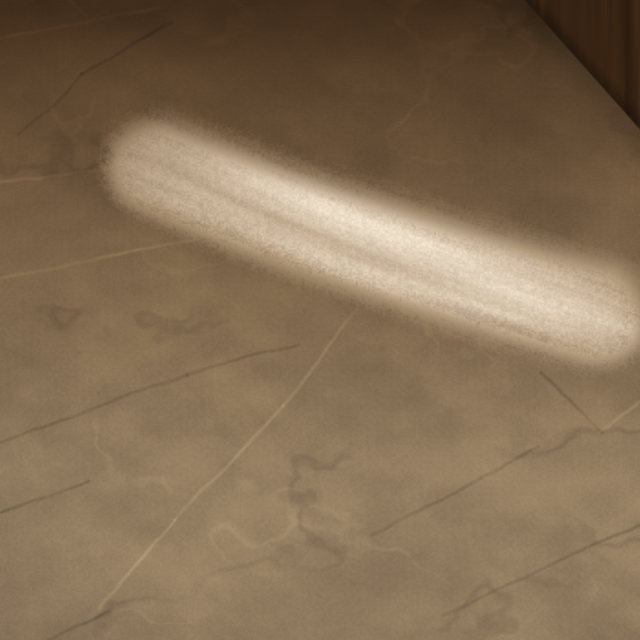
Write a WebGL 2 fragment shader that draws this texture.

```glsl
#version 300 es
precision highp float;
// A patch of warm light slanting across a veined stone floor, with a dark
// wooden panel in the top right corner. The patch is a soft capsule with
// noise streaks and grain; the stone is layered noise crossed by thin veins.
uniform vec2 u_resolution;
out vec4 outColor;

float hash(vec2 p) {
  return fract(sin(dot(p, vec2(127.1, 311.7))) * 43758.5453);
}

float noise(vec2 p) {
  vec2 i = floor(p), f = fract(p);
  f = f * f * (3.0 - 2.0 * f);
  return mix(mix(hash(i), hash(i + vec2(1, 0)), f.x),
             mix(hash(i + vec2(0, 1)), hash(i + vec2(1, 1)), f.x), f.y);
}

float fbm(vec2 p) {
  float sum = 0.0, amp = 0.5;
  for (int i = 0; i < 5; i++) {
    sum += amp * noise(p);
    p = mat2(1.6, 1.2, -1.2, 1.6) * p + 7.3;
    amp *= 0.5;
  }
  return sum;
}

// Thin line from a to b, broken up along its length
float vein(vec2 p, vec2 a, vec2 b) {
  vec2 ab = b - a;
  float h = clamp(dot(p - a, ab) / dot(ab, ab), 0.0, 1.0);
  float line = 1.0 - smoothstep(0.0005, 0.0045, length(p - a - ab * h));
  return line * (0.35 + 0.65 * noise(p * 22.0 + a * 40.0));
}

// Irregular hairlines along a contour of the noise
float crackle(vec2 p) {
  float ridge = abs(fbm(p) - 0.48);
  return (1.0 - smoothstep(0.0, 0.022, ridge)) * smoothstep(0.4, 0.7, noise(p * 1.7 + 9.0));
}

vec3 stoneFloor(vec2 uv) {
  vec3 col = mix(vec3(0.57, 0.485, 0.375), vec3(0.48, 0.39, 0.285), smoothstep(0.2, 0.62, uv.y));
  col = mix(col, vec3(0.37, 0.28, 0.19), smoothstep(0.55, 0.87, uv.y));
  col = mix(col, vec3(0.25, 0.175, 0.105), smoothstep(0.82, 1.02, uv.y));

  // Cloudy mottling
  vec2 q = uv * vec2(1.0, 1.4);
  float shade = 0.22 * (fbm(q * 5.0) - 0.48) + 0.16 * (fbm(q * 17.0 + 4.0) - 0.48);

  // Long veins, pale and dark
  vec2 p = uv + 0.014 * (vec2(fbm(uv * 13.0), fbm(uv * 13.0 + 31.0)) - 0.48);
  float pale = vein(p, vec2(0.0, 0.714), vec2(0.19, 0.742))
    + vein(p, vec2(0.0, 0.566), vec2(0.3, 0.622))
    + vein(p, vec2(0.56, 0.515), vec2(0.443, 0.368))
    + vein(p, vec2(0.443, 0.368), vec2(0.273, 0.186))
    + vein(p, vec2(0.273, 0.186), vec2(0.156, 0.05))
    + vein(p, vec2(0.0, 0.941), vec2(0.25, 0.988))
    + vein(p, vec2(0.935, 0.325), vec2(1.0, 0.375));
  float dark = vein(p, vec2(0.0, 0.31), vec2(0.29, 0.415))
    + vein(p, vec2(0.29, 0.415), vec2(0.47, 0.466))
    + vein(p, vec2(0.03, 0.79), vec2(0.13, 0.885))
    + vein(p, vec2(0.13, 0.885), vec2(0.27, 0.965))
    + vein(p, vec2(0.58, 0.165), vec2(0.84, 0.3))
    + vein(p, vec2(0.69, 0.04), vec2(1.0, 0.18))
    + vein(p, vec2(0.0, 0.2), vec2(0.14, 0.25))
    + vein(p, vec2(0.845, 0.415), vec2(0.94, 0.325))
    + vein(p, vec2(0.07, 0.0), vec2(0.17, 0.045));
  shade += 0.15 * pale - 0.16 * dark;
  shade += 0.06 * crackle(q * 4.0 + 2.0) - 0.09 * crackle(q * 3.2 + 15.0);
  shade += 0.05 * (noise(uv * 330.0) - 0.5);
  return col * (1.0 + shade);
}

vec3 addLight(vec3 col, vec2 uv) {
  // Coordinates along and across the patch; the axis sags a little
  vec2 axis = normalize(vec2(0.683, -0.227)), rel = uv - vec2(0.247, 0.743);
  float t = dot(rel, axis), h = clamp(t / 0.72, 0.0, 1.0);
  float s = dot(rel, vec2(-axis.y, axis.x)) + 0.05 * h * (1.0 - h);
  float d = length(vec2(t - h * 0.72, s)) / mix(0.092, 0.103, h);

  float grain = 0.6 * noise(uv * 350.0) + 0.4 * noise(uv * 190.0 + 5.0) - 0.5;
  float streak = fbm(vec2(t * 5.0, s * 75.0 + t * 4.0)) - 0.48;
  float softness = mix(0.3, 0.55, smoothstep(-0.03, 0.05, s));
  float mask = 1.0 - smoothstep(1.0 - softness, 1.1, d + 0.2 * grain + 0.22 * streak);

  // Bright middle, a lower ridge and a glow near the right end
  float glow = 0.65 * exp(-pow((t - 0.34) / 0.25, 2.0) - pow((s - 0.028) / 0.035, 2.0))
    + 0.45 * exp(-pow((t - 0.32) / 0.22, 2.0) - pow((s + 0.048) / 0.016, 2.0))
    + 0.5 * exp(-pow((t - 0.62) / 0.17, 2.0) - pow((s + 0.015) / 0.04, 2.0))
    + 0.3 * (1.0 - smoothstep(0.2, 1.0, d));
  vec3 lit = mix(vec3(0.66, 0.56, 0.44), vec3(0.93, 0.87, 0.785), clamp(glow + 0.45 * streak, 0.0, 1.0));
  lit *= 1.0 + 0.24 * grain * (0.5 + 0.5 * smoothstep(0.2, 0.9, d));
  return mix(col, lit, mask * mix(0.8, 1.0, smoothstep(-0.07, 0.12, t)));
}

void main() {
  vec2 uv = gl_FragCoord.xy / u_resolution;
  vec3 col = addLight(stoneFloor(uv), uv);

  // Wooden panel with upright grain and a shadow along its foot
  float side = dot(uv - vec2(0.82, 1.0), normalize(vec2(0.202, 0.18)));
  float woodGrain = noise(vec2(uv.x * 150.0, uv.y * 5.0)) + 0.5 * noise(vec2(uv.x * 50.0, uv.y * 2.0));
  vec3 wood = vec3(0.215, 0.137, 0.075) * (0.8 + 0.28 * woodGrain);
  wood *= mix(0.7, 1.0, smoothstep(0.0, 0.025, side));
  col *= 1.0 - 0.15 * smoothstep(-0.05, 0.0, side);
  col = mix(col, wood, smoothstep(-0.002, 0.002, side));
  outColor = vec4(col, 1.0);
}
```
